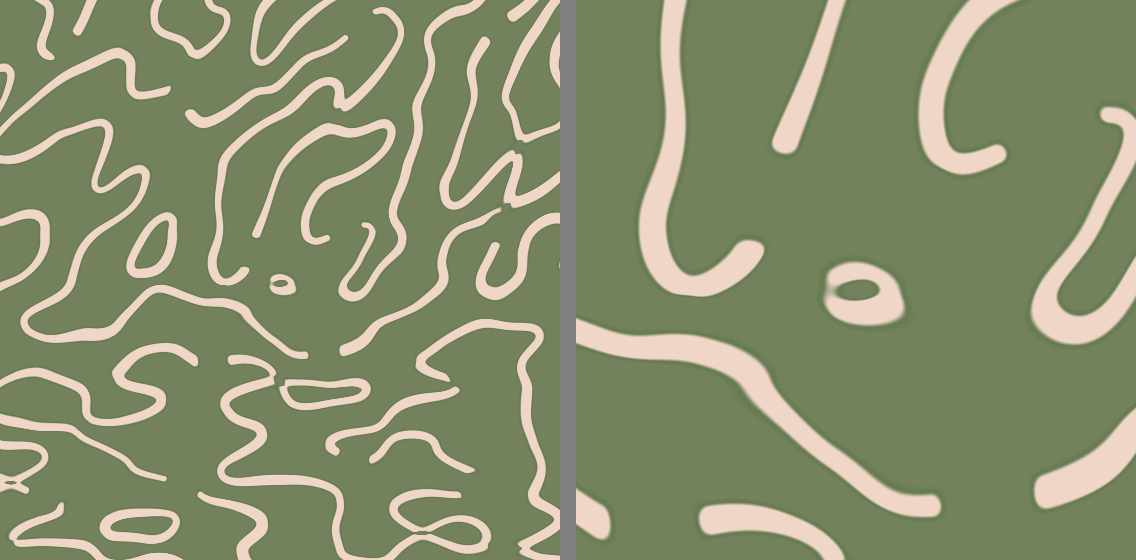
Left: the whole. Right: its middle third, enlarged.
Write a Shadertoy shader that draws this pattern.

```glsl
const vec3 GREEN = vec3(0.45, 0.51, 0.36);
const vec3 DARK_GREEN = vec3(0.405, 0.485, 0.325);
const vec3 CREAM = vec3(0.94, 0.84, 0.78);

const float UPPER_ANGLE = 0.92;    // direction of the strands, radians
const float LOWER_ANGLE = 0.06;
const float ALONG_FREQ = 5.6;      // noise cells per canvas along a strand
const float ACROSS_FREQ = 11.6;    // noise cells per canvas across a strand
const float HALF_WIDTH = 0.0077;
const float WIDTH_VARIATION = 0.75;
const float WIDTH_FREQ = 6.5;
const float GAP_CELLS = 4.0;       // gap grid cells per canvas
const float GAP_CHANCE = 0.85;
const float GAP_RADIUS = 0.036;
const float MIN_SLOPE = 2.6;       // strands part where the field is flatter
const float SLOPE_CHANGE = 150.0;  // typical slope change per canvas unit
const float RIM_WIDTH = 0.0032;
const float EDGE_SOFTNESS = 0.0013;

float hash(vec2 c) {
    vec3 q = fract(c.xyx * 0.1031);
    q += dot(q, q.yzx + 33.33);
    return fract((q.x + q.y) * q.z);
}

vec2 direction(float angle) {
    return vec2(cos(angle), sin(angle));
}

vec2 latticeGradient(vec2 c) {
    return direction(6.2832 * hash(c));
}

// Gradient noise: value in x, derivatives in yz
vec3 gradientNoise(vec2 p) {
    vec2 i = floor(p), f = p - i, e = vec2(1.0, 0.0);
    vec2 u = f * f * f * (f * (f * 6.0 - 15.0) + 10.0);
    vec2 du = 30.0 * f * f * (f * (f - 2.0) + 1.0);
    vec2 ga = latticeGradient(i), gb = latticeGradient(i + e.xy);
    vec2 gc = latticeGradient(i + e.yx), gd = latticeGradient(i + e.xx);
    float va = dot(ga, f), vb = dot(gb, f - e.xy);
    float vc = dot(gc, f - e.yx), vd = dot(gd, f - e.xx);
    float twist = va - vb - vc + vd;
    float value = va + u.x * (vb - va) + u.y * (vc - va) + u.x * u.y * twist;
    vec2 slope = ga + u.x * (gb - ga) + u.y * (gc - ga)
               + u.x * u.y * (ga - gb - gc + gd)
               + du * (u.yx * twist + vec2(vb, vc) - va);
    return vec3(value, slope);
}

// Noise stretched along one direction, slope in canvas units
vec3 stretchedNoise(vec2 p, float angle, vec2 offset) {
    vec2 along = direction(angle) * ALONG_FREQ;
    vec2 across = direction(angle + 1.5708) * ACROSS_FREQ;
    vec3 n = gradientNoise(vec2(dot(p, along), dot(p, across)) + offset);
    return vec3(n.x, along * n.y + across * n.z);
}

// Strands follow the zero level of this field
vec3 strandField(vec2 p) {
    vec3 upper = stretchedNoise(p, UPPER_ANGLE, vec2(37.3, 61.7));
    vec3 lower = stretchedNoise(p, LOWER_ANGLE, vec2(83.6, 24.2));
    return mix(lower, upper, 0.12 + 0.72 * smoothstep(0.25, 0.65, p.y));
}

// Move a point onto the nearest strand
vec2 snapToStrand(vec2 p) {
    for (int i = 0; i < 3; i++) {
        vec3 f = strandField(p);
        vec2 stride = f.x * f.yz / (dot(f.yz, f.yz) + 1.0);
        p -= stride * min(1.0, 0.04 / (length(stride) + 1e-5));
    }
    return p;
}

// Depth inside the scattered round gaps, negative outside
float gapDepth(vec2 p) {
    vec2 cell = floor(p * GAP_CELLS);
    float depth = -1.0;
    for (int y = -1; y <= 1; y++)
    for (int x = -1; x <= 1; x++) {
        vec2 c = cell + vec2(x, y);
        if (hash(c + 91.0) > GAP_CHANCE) continue;
        vec2 jitter = 0.2 + 0.6 * vec2(hash(c + 17.0), hash(c + 53.0));
        vec2 centre = snapToStrand((c + jitter) / GAP_CELLS);
        depth = max(depth, GAP_RADIUS - distance(p, centre));
    }
    return depth;
}

void mainImage(out vec4 fragColor, in vec2 fragCoord) {
    vec2 p = fragCoord / iResolution.y;

    // Distance to the strand, with rounded ends at the gaps
    vec3 field = strandField(p);
    float slope = length(field.yz);
    float lineDist = abs(field.x) / max(slope, 0.01);
    float gap = max(gapDepth(p), (MIN_SLOPE - slope) / SLOPE_CHANGE);
    float dist = length(vec2(lineDist, max(gap, 0.0)));

    // Hand-drawn swelling of the stroke
    float swell = gradientNoise(p * WIDTH_FREQ + 11.4).x;
    dist -= HALF_WIDTH * (1.0 + WIDTH_VARIATION * swell);

    // Flat colours with a thin dark rim
    float soft = max(EDGE_SOFTNESS, 0.7 / iResolution.y);
    float rim = 1.0 - smoothstep(0.5 * RIM_WIDTH, 1.5 * RIM_WIDTH, dist);
    vec3 color = mix(GREEN, DARK_GREEN, rim);
    color = mix(color, CREAM, 1.0 - smoothstep(-soft, soft, dist));
    fragColor = vec4(color, 1.0);
}
```
